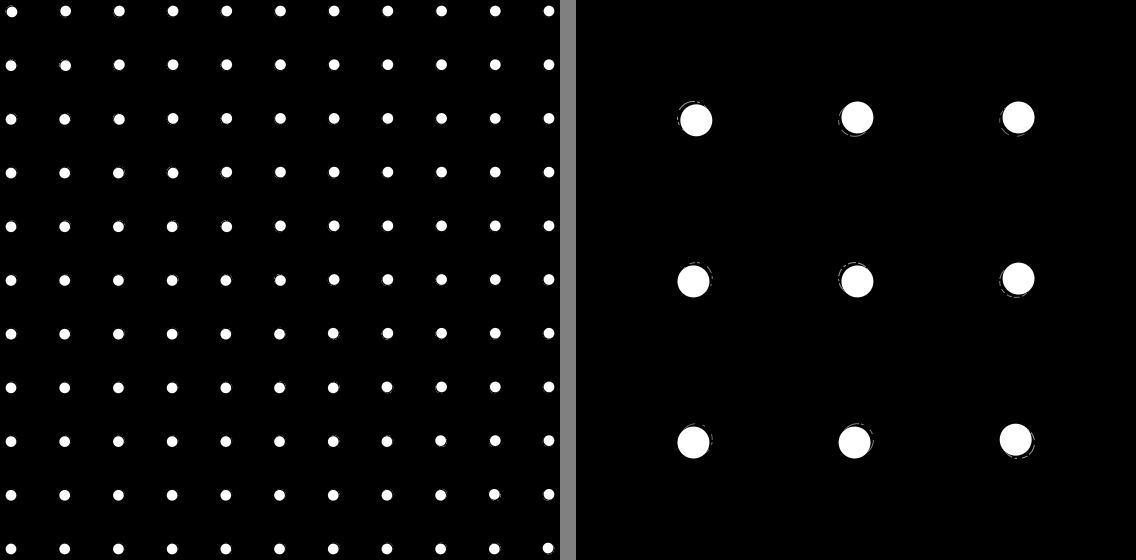
Left, the full canvas; right, a detail of the centre.
This pattern is drawn by a WebGL 2 fragment shader. Its source:

```glsl
#version 300 es
precision highp float;
// An 11 by 11 grid of white dots on black, nudged about one diagonal, with broken ghost rims.

uniform vec2 u_resolution;
out vec4 fragColor;

const vec3 BLACK = vec3(0.0);
const vec3 WHITE = vec3(1.0);
const float PITCH = 0.0959;
const float DOT_RADIUS = 0.0095;
const float NUDGE = 0.00085;
const float RIM_HALF_WIDTH = 0.0003;
const float RIM_STRENGTH = 0.6;

float hash(vec2 p) {
    vec3 q = fract(vec3(p.xyx) * 0.1031);
    q += dot(q, q.yzx + 33.33);
    return fract((q.x + q.y) * q.z);
}

// Coverage of a shape from its signed distance
float fill(float dist, float pixel) {
    return clamp(0.5 - dist / pixel, 0.0, 1.0);
}

// Dots lean away from the falling diagonal; those on it lean to the centre
vec2 leanDirection(vec2 cell) {
    float side = cell.x + cell.y;
    if (abs(side) > 0.5) return vec2(sign(side));
    return cell.x < 0.5 ? vec2(1.0, -1.0) : vec2(-1.0, 1.0);
}

// Thin circle outline, broken into irregular dashes
float brokenRim(vec2 p, float radius, float seed, float pixel) {
    float dash = floor(atan(p.y, p.x) * 6.0);
    float kept = step(0.35, hash(vec2(dash + 40.0, seed)));
    float dist = abs(length(p) - radius) - RIM_HALF_WIDTH;
    return fill(dist, pixel) * kept;
}

void main() {
    float size = min(u_resolution.x, u_resolution.y);
    float pixel = 1.0 / size;
    vec2 p = (gl_FragCoord.xy - 0.5 * u_resolution) / size;

    // Nearest grid point, numbered from the centre
    vec2 cell = floor(p / PITCH + 0.5);
    vec2 local = p - cell * PITCH;
    vec2 nudge = NUDGE * leanDirection(cell);

    // Ghost rim on the side opposite the lean, fading off the diagonal
    float fade = mix(0.3, 1.0, exp(-0.3 * abs(cell.x + cell.y)));
    float seed = dot(cell, vec2(11.0, 1.0)) + 70.0;
    float rim = brokenRim(local + nudge, DOT_RADIUS, seed, pixel);
    rim *= RIM_STRENGTH * fade;

    // Solid dot over the rim
    float disc = fill(length(local - nudge) - DOT_RADIUS, pixel);
    fragColor = vec4(mix(BLACK, WHITE, max(disc, rim)), 1.0);
}
```
